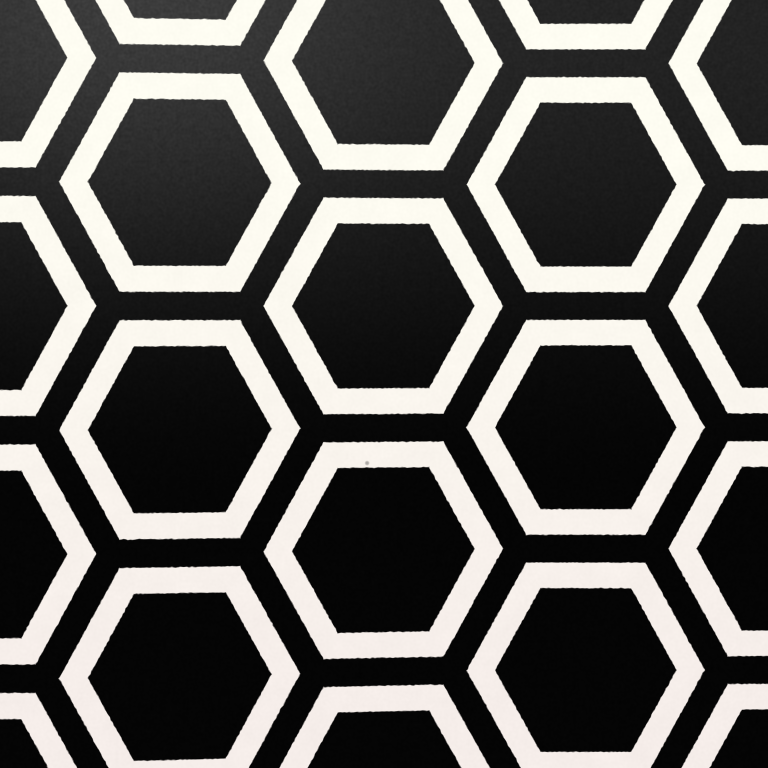
Write a WebGL 2 fragment shader that draws this pattern.

```glsl
#version 300 es
precision highp float;
// Ivory hexagon outlines on black, packed as a flat-topped honeycomb.
// The nearest cell centre gives a hexagonal distance, cut into one band;
// gradient noise roughens the printed edges and grains the lit black.

uniform vec2 u_resolution;
out vec4 fragColor;

vec2 hashGradient(vec2 cell) {
    vec3 h = fract(cell.xyx * vec3(0.1031, 0.1030, 0.0973));
    h += dot(h, h.yzx + 33.33);
    return 2.0 * fract((h.xx + h.yz) * h.zy) - 1.0;
}

float gradientNoise(vec2 p) {
    vec2 i = floor(p), f = fract(p);
    vec2 s = f * f * f * (f * (f * 6.0 - 15.0) + 10.0);
    float low = mix(dot(hashGradient(i), f),
                    dot(hashGradient(i + vec2(1, 0)), f - vec2(1, 0)), s.x);
    float high = mix(dot(hashGradient(i + vec2(0, 1)), f - vec2(0, 1)),
                     dot(hashGradient(i + 1.0), f - 1.0), s.x);
    return mix(low, high, s.y);
}

// Offset from the nearest centre of a honeycomb with unit vertical pitch.
vec2 nearestCell(vec2 p) {
    vec2 period = vec2(sqrt(3.0), 1.0);
    vec2 a = p - period * round(p / period);
    vec2 shifted = p - 0.5 * period;
    vec2 b = shifted - period * round(shifted / period);
    return dot(a, a) < dot(b, b) ? a : b;
}

// Distance from the centre, measured square to the nearest side.
float hexRadius(vec2 p) {
    p = abs(p);
    return max(p.y, dot(p, vec2(0.8660, 0.5)));
}

void main() {
    vec2 uv = gl_FragCoord.xy / u_resolution;

    // Lattice coordinates: rows spread slightly toward the left
    float rowPitch = mix(0.3236, 0.3160, smoothstep(0.0, 0.7, uv.x));
    float column = (uv.x - 0.4993) / 0.2643;
    column += 0.003 * column * column;
    vec2 lattice = vec2(column * 0.8660, (uv.y - 0.6016) / rowPitch);

    // Outline band with a faintly ragged edge
    float radius = hexRadius(nearestCell(lattice));
    radius += 0.004 * gradientNoise(uv * 190.0);
    float soft = max(0.8 / min(u_resolution.x, u_resolution.y), 0.0012) / 0.318;
    float band = smoothstep(0.337 - soft, 0.337 + soft, radius)
               * (1.0 - smoothstep(0.443 - soft, 0.443 + soft, radius));

    // Black ground lifted by soft light from the upper left
    vec2 toLight = uv - vec2(0.18, 1.05);
    float light = 0.12 * smoothstep(0.35, 1.0, uv.y)
                + 0.10 * exp(-8.0 * dot(toLight, toLight));
    float grain = gradientNoise(uv * 240.0) + 0.6 * gradientNoise(uv * 97.0 + 31.0);
    vec3 ground = vec3(0.018 + light + grain * (0.008 + 0.13 * light));

    // Ivory ink, cooler and pinker toward the bottom, with a light mottle
    vec3 ink = mix(vec3(0.962, 0.930, 0.915), vec3(0.995, 0.990, 0.948),
                   smoothstep(0.0, 0.9, uv.y));
    ink += 0.012 * grain + 0.012 * gradientNoise(uv * 28.0);

    // Small smudge on the ink
    ink *= 1.0 - 0.3 * smoothstep(0.004, 0.001, length(uv - vec2(0.478, 0.397)));

    fragColor = vec4(clamp(mix(ground, ink, band), 0.0, 1.0), 1.0);
}
```
